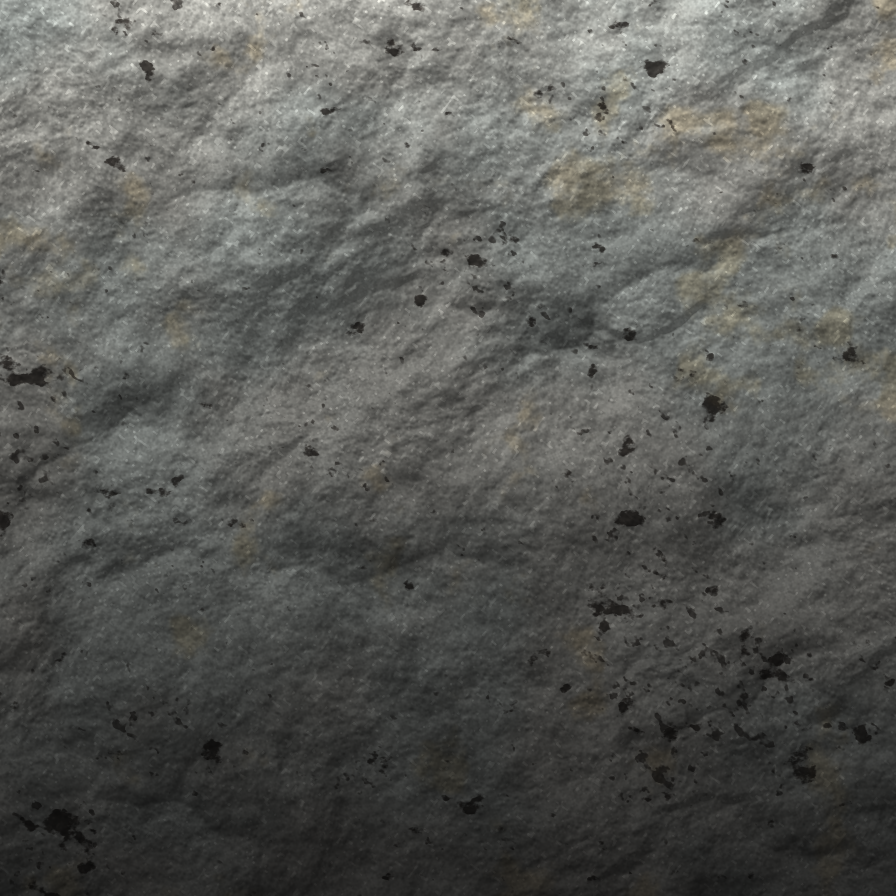
A three.js fragment shader for this texture:

```glsl
// Weathered grey rock wall, lit from above and sinking into darkness below.
// A warped fractal height field is shaded by its slope; soft ledges, clustered
// pits, faint mineral stains and bright crystal grains are laid over it.
varying vec2 vUv;

const vec3 STONE_TOP = vec3(0.575, 0.580, 0.565);
const vec3 STONE_BASE = vec3(0.132, 0.132, 0.130);
const vec3 COOL_TINT = vec3(0.985, 1.008, 1.005);
const vec3 WARM_TINT = vec3(1.012, 1.0, 0.985);
const vec3 OCHRE_TINT = vec3(1.06, 1.01, 0.92);
const vec3 PIT_TINT = vec3(0.40, 0.38, 0.37);
const vec2 LIGHT_DIR = vec2(-0.42, 0.91);
const int LEDGE_COUNT = 7;

float hash(vec2 p) {
  vec3 q = fract(p.xyx * 0.1031);
  q += dot(q, q.yzx + 33.33);
  return fract((q.x + q.y) * q.z);
}

float noise(vec2 p) {
  vec2 cell = floor(p);
  vec2 f = fract(p);
  vec2 w = f * f * f * (f * (f * 6.0 - 15.0) + 10.0);
  float low = mix(hash(cell), hash(cell + vec2(1.0, 0.0)), w.x);
  float high = mix(hash(cell + vec2(0.0, 1.0)), hash(cell + 1.0), w.x);
  return mix(low, high, w.y);
}

vec2 turn(vec2 p) {
  return mat2(0.8, 0.6, -0.6, 0.8) * p;
}

// Fractal noise, normalised to 0..1; each octave is turned to hide the grid.
float fbm(vec2 p, int octaves) {
  float sum = 0.0;
  float total = 0.0;
  float amp = 0.5;
  for (int i = 0; i < 8; i++) {
    if (i >= octaves) break;
    sum += amp * noise(p);
    total += amp;
    amp *= 0.5;
    p = turn(p) * 2.03 + 17.3;
  }
  return sum / total;
}

// Rock relief: lumpy grit with creases and cliff steps leaning up to the right.
float rockHeight(vec2 p) {
  vec2 q = mat2(0.90, -0.43, 0.43, 0.90) * p + 5.0;
  q += 0.04 * vec2(fbm(q * 5.0, 3), fbm(q * 5.0 + 31.0, 3));
  float rough = fbm(q * 7.0, 6);
  float crease = abs(fbm(q * vec2(2.8, 4.0) + 11.0, 5) - 0.5);
  float cliff = smoothstep(0.47, 0.52, fbm(q * vec2(2.2, 3.0) + 47.0, 5));
  return 0.75 * rough + 0.35 * crease + 0.075 * cliff;
}

float slopeLight(vec2 p, float eps) {
  float h = rockHeight(p);
  vec2 slope = vec2(rockHeight(p + vec2(eps, 0.0)) - h,
                    rockHeight(p + vec2(0.0, eps)) - h) / eps;
  return dot(-slope, LIGHT_DIR);
}

// Overhang: shade deepens down to a crisp lower lip and fades at both ends.
float ledgeShade(vec2 p, vec2 centre, float halfLength, float tilt, float depth) {
  vec2 q = p - centre;
  float lip = tilt * q.x - 0.9 * q.x * q.x + 0.10 * (fbm(p * 8.0 + centre * 40.0, 6) - 0.5);
  float d = q.y - lip;
  float ends = 1.0 - smoothstep(0.3 * halfLength, halfLength, abs(q.x));
  return ends * smoothstep(-0.005, 0.004, d) * exp(-max(d, 0.0) / depth);
}

float allLedges(vec2 p) {
  float shade = 0.0;
  for (int i = 0; i < LEDGE_COUNT; i++) {
    float id = float(i);
    vec2 centre = vec2(fract(0.22 + id * 0.618), (id + 0.6) / float(LEDGE_COUNT));
    float halfLength = mix(0.12, 0.26, hash(vec2(id, 3.0)));
    float tilt = mix(-0.30, 0.65, hash(vec2(id, 8.0)));
    float strength = mix(0.5, 1.0, hash(vec2(id, 14.0)));
    shade = max(shade, strength * ledgeShade(p, centre, halfLength, tilt, 0.034));
  }
  return shade;
}

// Ragged little holes in two sizes, gathered in patches.
float pits(vec2 p) {
  float patches = smoothstep(0.48, 0.68, fbm(p * 5.5 + 71.0, 4));
  float holes = fbm(p * vec2(30.0, 38.0) + 9.0, 5) + 0.10 * patches;
  float pores = fbm(turn(p) * vec2(75.0, 95.0) + 23.0, 3) + 0.14 * patches;
  return max(smoothstep(0.78, 0.86, holes), 0.8 * smoothstep(0.82, 0.95, pores));
}

void main() {
  vec2 p = vUv;

  // Vertical falloff of light, broken by gentle broad and medium mottling.
  vec3 colour = mix(STONE_BASE, STONE_TOP, p.y);
  float mottle = 0.20 * (fbm(p * 4.0 + 2.0, 5) - 0.5) + 0.35 * (fbm(p * 18.0 + 6.0, 5) - 0.5);
  float relief = clamp(0.046 * slopeLight(p, 0.002), -0.32, 0.24);
  colour *= 1.02 + mottle + relief;
  colour *= 1.0 - 0.42 * allLedges(p);

  // Barely visible mineral tints and rare ochre stains.
  colour *= mix(COOL_TINT, WARM_TINT, smoothstep(0.3, 0.7, fbm(p * 6.0 + 53.0, 5)));
  colour *= mix(vec3(1.0), OCHRE_TINT, smoothstep(0.64, 0.80, fbm(p * 14.0 + 87.0, 5)));

  // Fine grain, pits and sparkling crystals.
  vec2 grainPos = turn(turn(p));
  float grain = noise(grainPos * 270.0) + noise(turn(grainPos) * 430.0 + 7.0) - 1.0;
  float crystal = smoothstep(0.78, 0.98, noise(turn(p) * 230.0 + 19.0));
  colour *= 1.0 + 0.13 * grain + 0.22 * crystal;
  colour *= mix(vec3(1.0), PIT_TINT, pits(p));

  gl_FragColor = vec4(clamp(colour, 0.0, 1.0), 1.0);
}
```
